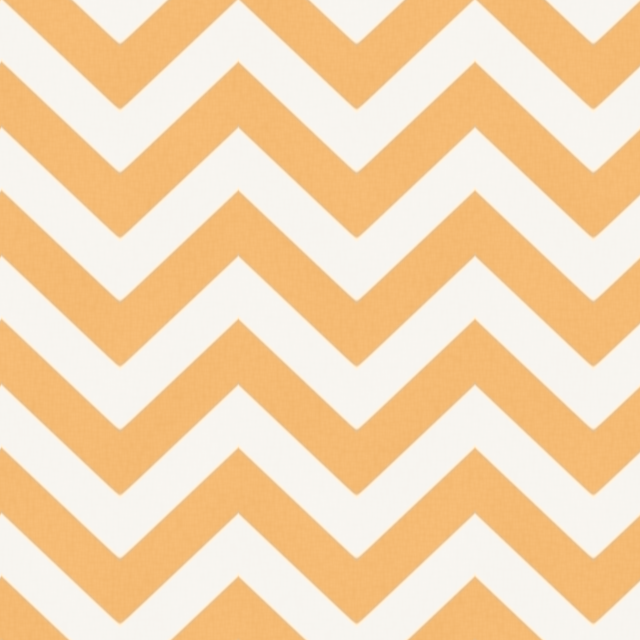
This pattern is drawn by a WebGL 2 fragment shader. Its source:

```glsl
#version 300 es
precision highp float;
// Broad orange and off-white chevron stripes printed on finely woven cotton.

uniform vec2 u_resolution;
out vec4 fragColor;

// Chevron layout, in canvas units
const float ZIGZAG_WIDTH = 0.3698;    // peak to peak
const float ZIGZAG_HEIGHT = 0.1750;   // valley to peak
const float STRIPE_PERIOD = 0.2010;   // vertical repeat
const float STRIPE_HEIGHT = 0.1026;   // vertical extent of an orange stripe
const vec2 PEAK = vec2(0.3724, 0.8522); // centre of one stripe at a peak
const float VALLEY_ROUNDING = 0.003;
const float TONE_SOFTNESS = 0.0024;   // half width of the brightness edge
const float DYE_BLEED = 0.0070;       // half width of the hue edge

// Cloth
const vec3 ORANGE = vec3(0.960, 0.730, 0.450);
const vec3 OFF_WHITE = vec3(0.970, 0.960, 0.940);
const vec3 LUMA = vec3(0.299, 0.587, 0.114);
const vec3 ORANGE_GRAIN = vec3(0.023, 0.032, 0.042);
const vec3 WHITE_GRAIN = vec3(0.006, 0.009, 0.010);
const vec2 WARP_CELLS = vec2(210.0, 50.0);  // upright threads
const vec2 WEFT_CELLS = vec2(60.0, 190.0);  // level threads

vec2 hash2(vec2 cell) {
    vec3 q = fract(cell.xyx * vec3(0.1031, 0.1030, 0.0973));
    q += dot(q, q.yzx + 33.33);
    return fract((q.xx + q.yz) * q.zy);
}

// Distance to the nearest jittered cell point
float cellular(vec2 p) {
    vec2 cell = floor(p);
    vec2 local = fract(p);
    float nearest = 2.0;
    for (int y = -1; y <= 1; y++) {
        for (int x = -1; x <= 1; x++) {
            vec2 neighbour = vec2(x, y);
            vec2 offset = neighbour + hash2(cell + neighbour) - local;
            nearest = min(nearest, dot(offset, offset));
        }
    }
    return sqrt(nearest);
}

// Height of the zigzag relative to its peaks, with softened valleys
float zigzag(float x) {
    float halfWidth = 0.5 * ZIGZAG_WIDTH;
    float toValley = abs(fract((x - PEAK.x) / ZIGZAG_WIDTH) - 0.5) * ZIGZAG_WIDTH;
    float rounded = length(vec2(toValley, VALLEY_ROUNDING));
    return (rounded / halfWidth - 1.0) * ZIGZAG_HEIGHT;
}

// Signed distance to the stripe edge, negative inside the orange
float stripeDistance(vec2 p) {
    float phase = (p.y - PEAK.y - zigzag(p.x)) / STRIPE_PERIOD;
    float fromCentre = abs(fract(phase + 0.5) - 0.5) * STRIPE_PERIOD;
    float slope = 2.0 * ZIGZAG_HEIGHT / ZIGZAG_WIDTH;
    return (fromCentre - 0.5 * STRIPE_HEIGHT) / length(vec2(1.0, slope));
}

// Crossing threads plus slow tonal drift, centred near zero
float clothGrain(vec2 p) {
    float threads = 0.55 * cellular(p * WARP_CELLS) + 0.45 * cellular(p * WEFT_CELLS + 17.0);
    float drift = sin(p.x * 31.0 + 2.0 * sin(p.y * 9.0)) + sin(p.y * 23.0 + 1.7 * sin(p.x * 13.0));
    return (threads - 0.48) + 0.07 * drift;
}

// Ink coverage across an edge of the given half width
float coverage(float signedDistance, float softness) {
    return 1.0 - smoothstep(-softness, softness, signedDistance);
}

void main() {
    float canvas = min(u_resolution.x, u_resolution.y);
    vec2 p = gl_FragCoord.xy / canvas;

    // Print the stripes: crisp brightness, with hue bleeding across the edge
    float edge = stripeDistance(p);
    float ink = coverage(edge, max(TONE_SOFTNESS, 0.75 / canvas));
    float dye = coverage(edge, max(DYE_BLEED, 0.75 / canvas));
    vec3 hue = mix(OFF_WHITE, ORANGE, dye);
    float tone = mix(dot(OFF_WHITE, LUMA), dot(ORANGE, LUMA), ink);
    vec3 color = hue + (tone - dot(hue, LUMA));

    // Weave shows most through the ink
    color -= mix(WHITE_GRAIN, ORANGE_GRAIN, ink) * clothGrain(p);

    fragColor = vec4(clamp(color, 0.0, 1.0), 1.0);
}
```
